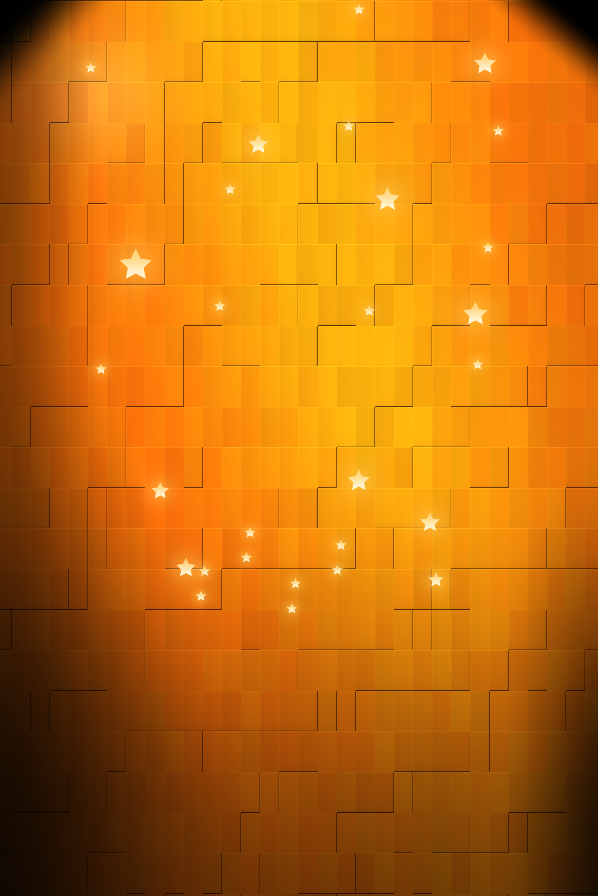
This background is drawn by a Shadertoy shader. Its source:

```glsl
// A wall of narrow amber tiles under a soft golden spotlight, dark at the rim,
// with glowing cream stars. Tile seams follow the contours of quantised
// gradient noise; light is a leaning glow multiplied by edge fades.

const vec2  CANVAS      = vec2(1.0, 1.5);         // width is one unit
const vec2  TILE        = vec2(0.03197, 0.06793);
const vec2  TILE_ORIGIN = vec2(0.0195, 0.0039);
const float SEAM_WIDTH  = 0.0012;
const vec2  SEAM_DARK   = vec2(0.50, 0.62);       // upright, level
const vec2  RIDGE_LIGHT = vec2(0.04, 0.09);
const float LEVELS      = 3.0;                    // height steps of the wall
const float GLOW_WIDTH  = 0.27;
const vec3  ORANGE      = vec3(1.00, 0.445, 0.04);
const vec3  GOLD        = vec3(1.00, 0.71, 0.05);
const vec3  HAZE        = vec3(0.04, 0.12, 0.14);
const vec3  STAR_TOP    = vec3(1.00, 0.85, 0.50);
const vec3  STAR_BASE   = vec3(1.00, 0.98, 0.88);
const vec3  STAR_GLOW   = vec3(1.00, 0.80, 0.36);
const float SMALL_STAR  = 0.0092;
const int   LOW_STARS   = 8;
const int   HIGH_STARS  = 10;

// Large stars: centre and outer radius
const int  LARGE_STARS = 10;
const vec3 LARGE[LARGE_STARS] = vec3[](
    vec3(0.811, 1.393, 0.019), vec3(0.432, 1.258, 0.017),
    vec3(0.648, 1.166, 0.021), vec3(0.227, 1.056, 0.028),
    vec3(0.795, 0.974, 0.021), vec3(0.600, 0.695, 0.019),
    vec3(0.268, 0.678, 0.015), vec3(0.719, 0.625, 0.017),
    vec3(0.311, 0.549, 0.017), vec3(0.729, 0.529, 0.013));

float hash(vec2 p) {
    vec3 q = fract(p.xyx * vec3(0.1031, 0.1030, 0.0973));
    q += dot(q, q.yzx + 33.33);
    return fract((q.x + q.y) * q.z);
}

float cornerSlope(vec2 corner, vec2 offset) {
    float angle = 6.28318 * hash(corner + 17.0);
    return dot(vec2(cos(angle), sin(angle)), offset);
}

float gradientNoise(vec2 p) {
    vec2 i = floor(p), f = fract(p);
    vec2 u = f * f * f * (f * (f * 6.0 - 15.0) + 10.0);
    vec2 e = vec2(1.0, 0.0);
    return mix(mix(cornerSlope(i, f), cornerSlope(i + e, f - e), u.x),
               mix(cornerSlope(i + e.yx, f - e.yx), cornerSlope(i + 1.0, f - 1.0), u.x), u.y);
}

float tileLevel(vec2 cell) {
    return floor(LEVELS * gradientNoise(cell * vec2(0.23, 0.77) + 0.3)
                 + 0.35 * hash(cell + 5.0));
}

// Spotlight brightness with side, floor and corner fades
float lighting(vec2 p) {
    float rise  = smoothstep(0.1, 1.0, p.y);
    float base  = mix(0.41, 1.0, smoothstep(-0.12, 0.70, p.y));
    float left  = mix(mix(0.16, 0.52, rise), 1.0,
                      smoothstep(-0.01, mix(0.46, 0.19, rise), p.x));
    float right = 1.0 - smoothstep(0.82, 1.03, p.x)
                      * mix(0.80, 0.10, smoothstep(0.1, 0.8, p.y));
    float drop  = CANVAS.y - p.y;
    float topLeft  = smoothstep(0.05, 0.20, p.x + drop);
    float topRight = smoothstep(0.06, 0.17, 0.85 * (1.0 - p.x) + drop);
    return base * left * right * topLeft * topRight;
}

vec3 tiledWall(vec2 p, float pixel) {
    vec2 grid = (p - TILE_ORIGIN) / TILE;
    vec2 cell = floor(grid), f = fract(grid);

    // Golden band leaning from upper left to lower right, redder at the floor
    float axis = mix(0.84, 0.44, p.y / CANVAS.y);
    float away = (p.x - axis) / GLOW_WIDTH;
    float gold = exp(-away * away) * mix(0.35, 1.0, smoothstep(0.2, 0.9, p.y));
    gold += 0.22 * (hash(cell) - 0.5);
    vec3 color = mix(ORANGE, GOLD, clamp(gold, 0.0, 1.0));
    color *= 0.96 + 0.06 * hash(cell + 41.0) + 0.03 * (f.x - 0.5);

    // Dark seams below and right of raised tiles, faint ridges opposite
    float level = tileLevel(cell);
    vec2 raised = vec2(level > tileLevel(cell + vec2(1.0, 0.0)),
                       level > tileLevel(cell - vec2(0.0, 1.0)));
    vec2 seamDist  = vec2(1.0 - f.x, f.y) * TILE;
    vec2 ridgeDist = vec2(f.x, 1.0 - f.y) * TILE;
    vec2 edge  = vec2(SEAM_WIDTH - 0.5 * pixel, SEAM_WIDTH + 0.5 * pixel);
    vec2 seam  = 1.0 - smoothstep(edge.x, edge.y, seamDist);
    vec2 ridge = RIDGE_LIGHT * (1.0 - smoothstep(edge.x, edge.y, ridgeDist));
    vec2 shade = raised * (SEAM_DARK * seam + 0.05 * exp(-seamDist / 0.006));
    color += max(ridge.x, ridge.y) * vec3(0.5, 0.8, 0.4);
    return color * (1.0 - max(shade.x, shade.y) * vec3(0.92, 1.0, 1.0));
}

// Signed distance to an upright five-pointed star
float starDistance(vec2 p, float radius) {
    float sector = 6.28318 / 5.0;
    float a = abs(mod(atan(p.x, p.y) + 0.5 * sector, sector) - 0.5 * sector);
    vec2 q = length(p) * vec2(sin(a), cos(a)) - vec2(0.0, radius);
    return dot(q, normalize(vec2(0.5955, 0.294)));
}

void addStar(inout vec3 color, vec2 p, float radius, float pixel) {
    float glow = 0.4 * exp(-dot(p, p) / (2.6 * radius * radius));
    color = mix(color, STAR_GLOW, glow);
    float cover = 1.0 - smoothstep(-0.5 * pixel, 0.5 * pixel, starDistance(p, radius));
    vec3 face = mix(STAR_BASE, STAR_TOP, smoothstep(-0.7, 0.8, p.y / radius));
    color = mix(color, face, 0.92 * cover);
}

void mainImage(out vec4 fragColor, in vec2 fragCoord) {
    vec2 p = fragCoord / iResolution.xy * CANVAS;
    float pixel = 1.0 / min(iResolution.x, iResolution.y / CANVAS.y);

    vec3 color = tiledWall(p, pixel) * lighting(p);
    vec2 hazeOffset = p - vec2(0.166, 1.344);
    color += HAZE * exp(-dot(hazeOffset, hazeOffset) / 0.010);

    // Small stars: a low cluster, then a wide scatter above it
    for (int i = 0; i < LOW_STARS + HIGH_STARS; i++) {
        vec2 spread = fract(float(i + 1) * vec2(0.7549, 0.5698));
        vec2 center = i < LOW_STARS ? vec2(0.33, 0.46) + spread * vec2(0.31, 0.15)
                                    : vec2(0.10, 0.80) + spread * vec2(0.88, 0.70);
        addStar(color, p - center, SMALL_STAR, pixel);
    }
    for (int i = 0; i < LARGE_STARS; i++)
        addStar(color, p - LARGE[i].xy, LARGE[i].z, pixel);

    fragColor = vec4(clamp(color, 0.0, 1.0), 1.0);
}
```
